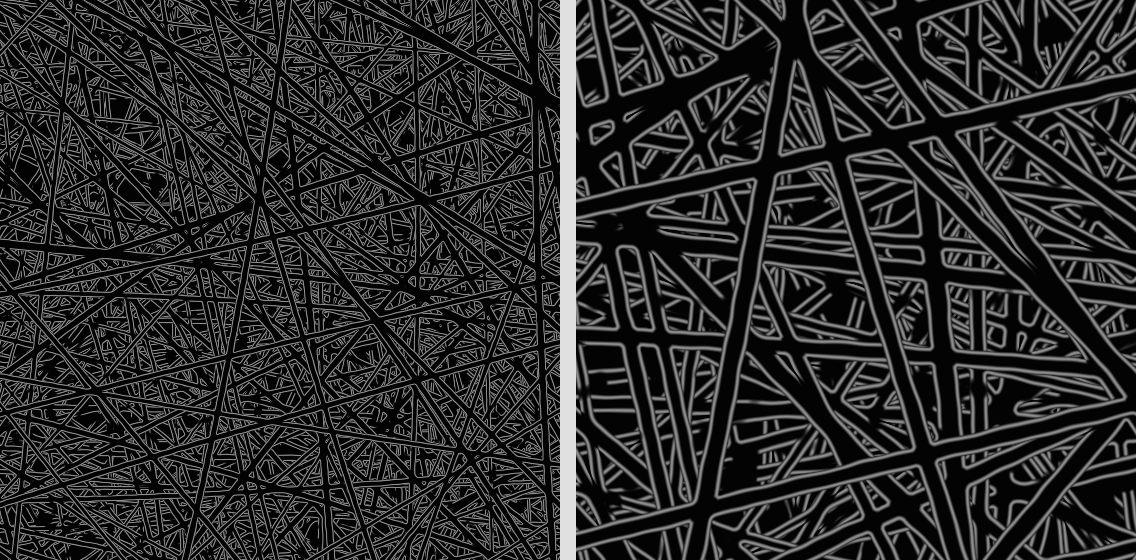
Left, the full canvas; right, a detail of the centre.
Give the GLSL for this pattern, as a three.js fragment shader.

```glsl
// Tangle of black straight strands in stacked layers, each traced by a fine grey outline.
#define LAYERS 6
#define MAX_STRANDS 96
#define TOP_STRANDS 26.0
#define STRANDS_PER_LAYER 13.0
#define TOP_WIDTH 0.0095
#define BOTTOM_WIDTH 0.0050
#define CORNER_ROUNDING 0.0030
#define LAYER_GAP 0.0026
#define LINE_RADIUS 0.0020
#define LINE_GREY 0.56
#define BACK_GREY 0.01
#define WOBBLE 0.0012

varying vec2 vUv;

vec3 hash3(float n) {
  vec3 p = fract(vec3(n) * vec3(0.1031, 0.1030, 0.0973));
  p += dot(p, p.yzx + 33.33);
  return fract((p.xxy + p.yzz) * p.zyx);
}

// Gradient noise, roughly -0.7 to 0.7
float cornerSlope(vec2 cell, vec2 offset) {
  float angle = 6.2832 * hash3(cell.x + cell.y * 157.0 + 900.0).x;
  return dot(vec2(cos(angle), sin(angle)), offset);
}

float gradientNoise(vec2 p) {
  vec2 i = floor(p);
  vec2 f = p - i;
  vec2 u = f * f * f * (f * (f * 6.0 - 15.0) + 10.0);
  vec2 e = vec2(1.0, 0.0);
  float low = mix(cornerSlope(i, f), cornerSlope(i + e, f - e), u.x);
  float high = mix(cornerSlope(i + e.yx, f - e.yx), cornerSlope(i + 1.0, f - 1.0), u.x);
  return mix(low, high, u.y);
}

// Signed distance (x) and its gradient (yz) for one long, slightly bent strand
vec3 strand(vec2 p, float id, float width) {
  vec3 h = hash3(id);
  float angle = 3.14159 * h.x;
  vec2 normal = vec2(cos(angle), sin(angle));
  vec2 tangent = vec2(-normal.y, normal.x);
  float along = dot(p, tangent);
  float bend = 0.12 * (fract(h.z * 17.0) - 0.5);
  float across = dot(p, normal) - 1.42 * (h.y - 0.5) + bend * along * along;
  vec2 slope = normal + 2.0 * bend * along * tangent;
  float halfWidth = 0.5 * width * mix(0.6, 1.4, h.z);
  return vec3(abs(across) - halfWidth, slope * sign(across));
}

// Smooth union that carries the gradient along
vec3 smoothUnion(vec3 a, vec3 b) {
  float h = clamp(0.5 + 0.5 * (b.x - a.x) / CORNER_ROUNDING, 0.0, 1.0);
  vec3 blend = mix(b, a, h);
  blend.x -= CORNER_ROUNDING * h * (1.0 - h);
  return blend;
}

void main() {
  vec2 p = vUv - 0.5;
  p += WOBBLE * vec2(gradientNoise(vUv * 55.0), gradientNoise(vUv * 55.0 + 80.0));

  float ink = 0.0;
  float visible = 1.0;

  // Layers from the top down, each hiding what lies below its strands
  for (int layer = 0; layer < LAYERS; layer++) {
    float level = float(layer);
    float depth = level / float(LAYERS - 1);
    float count = TOP_STRANDS + STRANDS_PER_LAYER * level;
    float width = mix(TOP_WIDTH, BOTTOM_WIDTH, depth);

    vec3 field = vec3(1.0, 0.0, 0.0);
    for (int j = 0; j < MAX_STRANDS; j++) {
      if (float(j) >= count) break;
      field = smoothUnion(field, strand(p, float(j) + 131.0 * level + 7.0, width));
    }

    // Outline of even thickness, broken where the field is flat
    float steepness = length(field.yz);
    float edge = abs(field.x) / max(steepness, 0.3);
    float outline = 1.0 - smoothstep(0.0, LINE_RADIUS, edge);
    outline *= smoothstep(0.2, 0.6, steepness);

    // Random gaps, more of them in the deeper layers
    float gapNoise = gradientNoise(vUv * 38.0 + 13.0 * level);
    float threshold = mix(-0.50, -0.16, depth);
    outline *= smoothstep(threshold - 0.06, threshold + 0.06, gapNoise);

    ink = max(ink, visible * outline);
    visible *= smoothstep(0.0, LAYER_GAP, field.x);
    if (visible < 0.01) break;
  }

  gl_FragColor = vec4(vec3(mix(BACK_GREY, LINE_GREY, ink)), 1.0);
}
```
